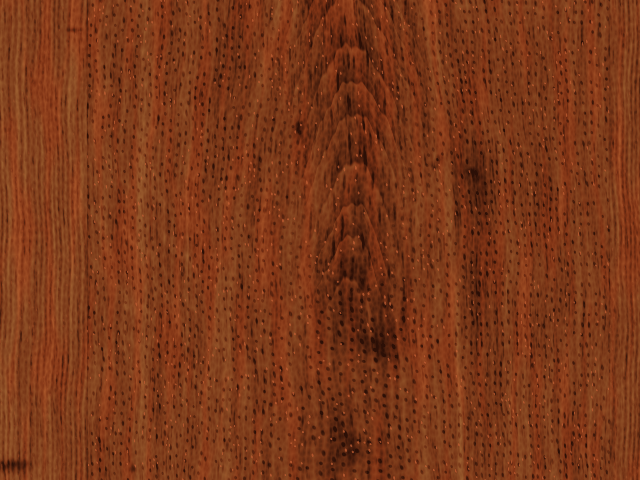
Give the GLSL for this texture, as a WebGL 1 fragment shader.

```glsl
precision highp float;
// Oiled oak boards: cathedral arches, flowing grain, pores, ray flecks and knots.
uniform vec2 u_resolution;

const float HEART_X = 0.73;
const float LEFT_SEAM = 0.182;
const float RIGHT_SEAM = 1.27;

float hash(vec2 p) {
  return fract(sin(dot(p, vec2(127.1, 311.7))) * 43758.5);
}

// Distance to the nearest jittered cell point.
float cellular(vec2 p) {
  vec2 id = floor(p);
  vec2 local = fract(p);
  float nearest = 2.0;
  for (int j = -1; j <= 1; j++) {
    for (int i = -1; i <= 1; i++) {
      vec2 cell = vec2(float(i), float(j));
      vec2 jitter = vec2(hash(id + cell), hash(id + cell + 41.3));
      nearest = min(nearest, length(cell + jitter - local));
    }
  }
  return nearest;
}

float layeredSines(float x, float y) {
  return (sin(x * 31.0 + y * 1.7) + 0.7 * sin(x * 67.0 - y * 2.9 + 1.3)
        + 0.5 * sin(x * 143.0 + y * 3.7 + 4.1)) / 2.2;
}

float blob(vec2 p, vec2 centre, vec2 radius) {
  vec2 q = (p - centre) / radius;
  return exp(-dot(q, q));
}

float band(float x, float centre, float width) {
  float q = (x - centre) / width;
  return exp(-q * q);
}

// Short soft dashes, jittered and staggered from column to column.
float pores(vec2 p, vec2 size, float density) {
  vec2 q = p / size;
  float column = floor(q.x);
  q.y += 9.0 * hash(vec2(column, 3.0));
  vec2 id = floor(q);
  vec2 local = fract(q) - 0.5;
  local.x += (hash(id + 5.0) - 0.5) * 0.45 + 0.2 * local.y;
  local.y *= 1.0 + 1.2 * hash(id + 29.0);
  float keep = step(1.0 - density, hash(id + 17.0));
  return keep * (1.0 - smoothstep(0.35, 1.0, length(local / vec2(0.24, 0.48))));
}

// Nested round arches with steep legs beside the heart line.
float arches(vec2 p) {
  float d = p.x - HEART_X + 0.01 * sin(p.y * 7.0);
  float round2 = mix(0.0012, 0.005, smoothstep(0.4, 0.9, p.y));
  float height = p.y + 2.9 * (sqrt(d * d + round2) - sqrt(round2));
  height += 0.004 * sin(p.x * 130.0) + 0.003 * sin(p.x * 310.0 + p.y * 50.0);
  height += 0.012 * sin(height * 23.0);
  float ring = fract(height / 0.083);
  float line = smoothstep(0.0, 0.1, ring) * (1.0 - ring);
  float thin = fract(height / 0.0277);
  line += 0.35 * smoothstep(0.0, 0.25, thin) * (1.0 - thin);
  float reach = mix(0.085, 0.14, smoothstep(0.4, 0.9, p.y));
  return (line - 0.45) * band(d, 0.0, reach) * smoothstep(0.28, 0.45, p.y);
}

float knots(vec2 p) {
  vec2 q = p + 0.008 * vec2(sin(p.y * 71.0), sin(p.x * 83.0 + p.y * 40.0));
  q.y += 0.03 * (cellular(p * vec2(70.0, 35.0)) - 0.45);
  float dark = 0.32 * blob(q, vec2(0.795, 0.282), vec2(0.038, 0.03));
  dark += 0.14 * blob(q, vec2(0.78, 0.33), vec2(0.09, 0.09));
  dark += 0.28 * blob(q, vec2(0.726, 0.06), vec2(0.024, 0.04));
  dark += 0.16 * blob(q, vec2(0.72, 0.08), vec2(0.1, 0.18));
  dark += 0.13 * blob(q, vec2(0.735, 0.43), vec2(0.075, 0.13));
  dark += 0.13 * blob(q, vec2(0.74, 0.8), vec2(0.14, 0.28));
  dark += 0.4 * blob(q, vec2(0.628, 0.722), vec2(0.009, 0.025));
  dark += 0.22 * blob(q, vec2(0.988, 0.642), vec2(0.022, 0.016));
  dark += 0.25 * blob(q, vec2(0.912, 0.668), vec2(0.016, 0.011));
  dark += 0.11 * blob(q, vec2(1.0, 0.62), vec2(0.075, 0.07));
  dark += 0.16 * blob(p, vec2(0.995, 0.5), vec2(0.035, 0.42));
  dark += 0.6 * blob(p, vec2(0.02, 0.03), vec2(0.042, 0.013));
  dark += 0.5 * blob(p, vec2(0.277, 0.024), vec2(0.006, 0.008));
  dark += 0.4 * blob(p, vec2(0.474, 0.071), vec2(0.004, 0.012));
  return dark + 0.4 * blob(p, vec2(0.15, 0.937), vec2(0.014, 0.005));
}

void main() {
  vec2 p = gl_FragCoord.xy / u_resolution.y;
  float fall = 1.0 - p.y;
  float leftBoard = 1.0 - smoothstep(LEFT_SEAM - 0.002, LEFT_SEAM + 0.002, p.x);
  float rightBoard = smoothstep(RIGHT_SEAM - 0.002, RIGHT_SEAM + 0.002, p.x);
  float sideBoard = leftBoard + rightBoard;

  // Grain spreads outwards from the heart towards the bottom.
  float d = p.x - HEART_X;
  float spread = 0.62 * fall - 0.3 * fall * fall;
  float grainX = p.x - spread * d * exp(-d * d / 0.1);
  grainX += 0.004 * sin(p.y * 9.0 + p.x * 6.0) + 0.0015 * sin(p.y * 31.0 + p.x * 20.0);
  vec2 grain = vec2(grainX, p.y);

  // Broad tone and pale streaks.
  float tone = 0.6 + 0.06 * layeredSines(grainX, p.y) + 0.2 * leftBoard + 0.15 * rightBoard;
  tone += 0.22 * band(p.x, 0.893 + 0.11 * fall - 0.04 * fall * fall, 0.014);
  tone += 0.15 * band(p.x, 0.59 - 0.29 * fall + 0.17 * fall * fall, 0.017);
  tone += 0.12 * band(p.x, 0.3, 0.022) - 0.08 * blob(p, vec2(0.48, 0.9), vec2(0.06, 0.2));

  // Fine fibres and the arched figure.
  tone += 0.32 * (cellular(grain * vec2(110.0, 5.0)) - 0.45);
  tone += 0.18 * (cellular(grain * vec2(38.0, 1.6) + 9.0) - 0.45);
  tone += 0.26 * (cellular(grain * vec2(160.0, 75.0)) - 0.45);
  tone -= 0.3 * arches(p);
  tone -= sideBoard * 0.24 * (0.5 + 0.5 * sin(grainX * 560.0 + 2.0 * sin(grainX * 47.0 + p.y)));

  // Pale slanted ray flecks on the left of the wide board.
  vec2 slant = vec2(0.78 * p.x + 0.62 * p.y, 0.62 * p.x - 0.78 * p.y);
  float fleck = 1.0 - smoothstep(0.1, 0.4, cellular(slant * vec2(32.0, 7.0)));
  tone += 0.13 * fleck * blob(p, vec2(0.32, 0.45), vec2(0.17, 0.4)) * (1.0 - leftBoard);

  // Open pores, long checks in the heart and board joints.
  float heart = band(d, 0.0, 0.13) * smoothstep(0.3, 0.55, p.y);
  tone -= 0.36 * pores(grain, vec2(0.0165, 0.021), 0.75) * (1.0 - heart) * (1.0 - 0.7 * sideBoard);
  tone -= 0.2 * pores(grain + 0.3, vec2(0.011, 0.06), 0.5);
  tone -= 0.32 * heart * pores(grain, vec2(0.014, 0.085), 0.6);
  tone -= 0.2 * band(p.x, LEFT_SEAM, 0.002) + 0.14 * band(p.x, RIGHT_SEAM, 0.002);
  tone -= knots(p);

  // Brown ramp, reddish stain and copper glints.
  vec3 deep = vec3(0.17, 0.06, 0.025);
  vec3 brown = vec3(0.47, 0.21, 0.09);
  vec3 tan = vec3(0.60, 0.36, 0.18);
  tone = clamp(tone, 0.0, 1.0);
  vec3 colour = mix(mix(deep, brown, tone * 2.0), mix(brown, tan, tone * 2.0 - 1.0), step(0.5, tone));
  float stain = smoothstep(0.35, 0.7, cellular(grain * vec2(30.0, 4.0) + 23.0));
  colour += vec3(0.065, -0.018, -0.015) * stain * tone;
  float glint = pores(grain + 0.7, vec2(0.009, 0.013), 0.12) * (1.0 - 0.75 * sideBoard);
  colour = mix(colour, vec3(0.76, 0.37, 0.2), 0.75 * glint);
  gl_FragColor = vec4(colour, 1.0);
}
```
